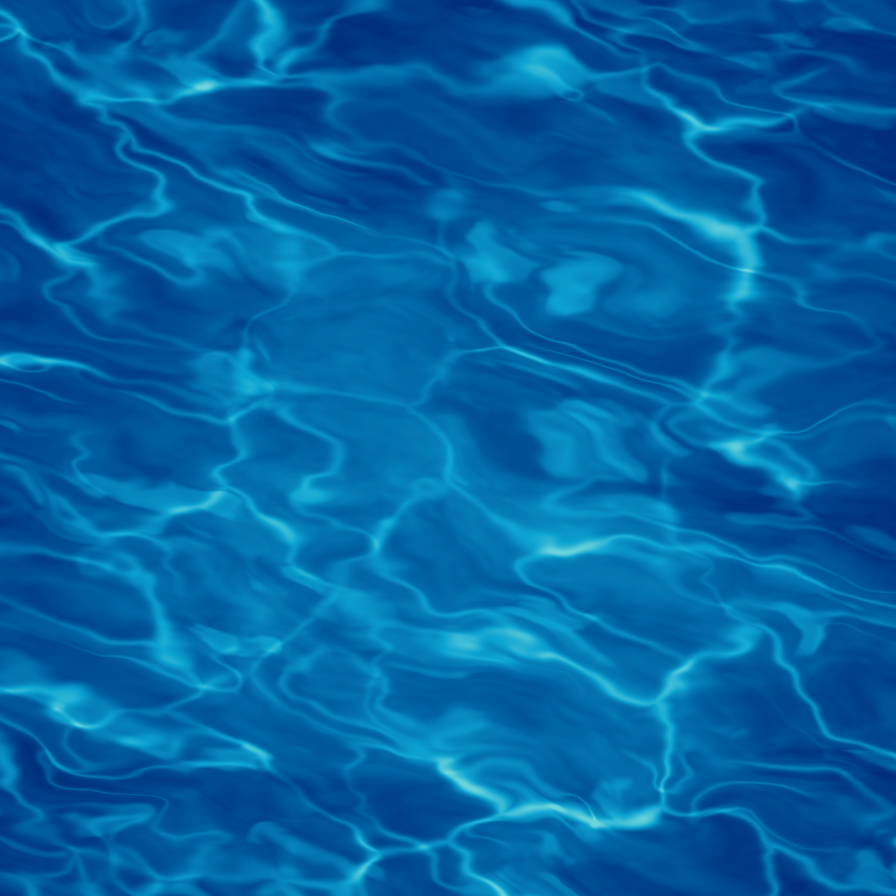
A WebGL 1 fragment shader for this texture:

```glsl
precision highp float;
// Sunlit pool water: a warped net of caustic light over rippled deep blue.
uniform vec2 u_resolution;

const vec3 DEEP = vec3(0.0, 0.18, 0.48);
const vec3 BLUE = vec3(0.0, 0.395, 0.64);
const vec3 CYAN = vec3(0.05, 0.64, 0.82);
const vec3 PALE = vec3(0.42, 0.83, 0.86);

float hash(vec2 p) {
  return fract(sin(dot(p, vec2(127.1, 311.7))) * 43758.5453);
}

vec2 hash2(vec2 p) {
  return vec2(hash(p), hash(p + 19.7));
}

float noise(vec2 p) {
  vec2 cell = floor(p);
  vec2 f = fract(p);
  f = f * f * f * (f * (f * 6.0 - 15.0) + 10.0);
  float low = mix(hash(cell), hash(cell + vec2(1.0, 0.0)), f.x);
  float high = mix(hash(cell + vec2(0.0, 1.0)), hash(cell + 1.0), f.x);
  return mix(low, high, f.y);
}

float fbm(vec2 p) {
  float sum = 0.0;
  float amplitude = 0.533;
  for (int i = 0; i < 4; i++) {
    sum += amplitude * noise(p);
    p = mat2(1.6, 0.5, -0.5, 1.6) * p + 7.3;
    amplitude *= 0.5;
  }
  return sum;
}

// Distance to the nearest border between jittered cells.
float cellEdge(vec2 p) {
  vec2 cell = floor(p);
  vec2 f = fract(p);
  vec2 nearCell = vec2(0.0);
  vec2 nearest = vec2(8.0);
  for (int y = -1; y <= 1; y++) {
    for (int x = -1; x <= 1; x++) {
      vec2 g = vec2(float(x), float(y));
      vec2 r = g + hash2(cell + g) - f;
      if (dot(r, r) < dot(nearest, nearest)) {
        nearest = r;
        nearCell = g;
      }
    }
  }
  float edge = 8.0;
  for (int y = -2; y <= 2; y++) {
    for (int x = -2; x <= 2; x++) {
      vec2 g = nearCell + vec2(float(x), float(y));
      vec2 r = g + hash2(cell + g) - f;
      vec2 gap = r - nearest;
      if (dot(gap, gap) > 0.0001) {
        edge = min(edge, dot(0.5 * (nearest + r), normalize(gap)));
      }
    }
  }
  return edge;
}

// Soft line of light that fades with distance.
float glowLine(float dist, float width) {
  float d = dist / width;
  return exp(-d * d);
}

// Thin looping thread along a contour of the noise.
float filament(vec2 p, float width) {
  float level = 0.7 * noise(p) + 0.3 * noise(p * 2.1 + 4.0);
  return glowLine(level - 0.5, width);
}

// Sway the surface, mostly sideways, and tilt it down to the right.
vec2 ripple(vec2 p) {
  float broad = noise(p * vec2(5.0, 8.0) + 3.0) - 0.5;
  float fine = noise(p * vec2(13.0, 30.0) + 9.0) - 0.5;
  float jag = noise(p * vec2(28.0, 65.0) + 17.0) - 0.5;
  float lift = fbm(p * vec2(7.0, 11.0) + 31.0) - 0.5;
  float sway = 0.15 * broad + 0.06 * fine + 0.022 * jag;
  return vec2(p.x + sway, p.y + 0.3 * p.x + 0.1 * lift);
}

vec3 waterColor(float tone) {
  vec3 color = mix(DEEP, BLUE, clamp(tone / 0.4, 0.0, 1.0));
  color = mix(color, CYAN, clamp((tone - 0.4) / 0.45, 0.0, 1.0));
  return mix(color, PALE, clamp((tone - 0.85) / 0.4, 0.0, 1.0));
}

void main() {
  vec2 p = gl_FragCoord.xy / u_resolution;
  vec2 q = ripple(p);

  // Broad light in the middle, with clouds and fine flat streaks.
  vec2 away = p - vec2(0.45, 0.42);
  float light = exp(-5.5 * dot(away, away));
  float clouds = fbm(q * vec2(5.0, 10.0) + 12.0) - 0.5;
  float streaks = fbm(q * vec2(17.0, 46.0) + 5.0) - 0.5;
  float grain = noise(p * vec2(70.0, 130.0)) - 0.5;
  float tone = 0.05 + 0.45 * light + 0.5 * clouds + 0.34 * streaks + 0.03 * grain;

  // Main net, swelling into bright patches.
  float patches = smoothstep(0.55, 0.85, noise(p * vec2(10.0, 22.0) + 21.0));
  float strength = 0.35 + 0.65 * smoothstep(0.25, 0.7, noise(p * 5.0 + 40.0));
  float edge = cellEdge(q * vec2(3.6, 6.2) + 2.0);
  float net = glowLine(edge, mix(0.029, 0.075, patches)) * strength;
  float halo = exp(-8.0 * edge) * strength;
  tone += net * (0.42 + 0.4 * patches * (0.4 + light)) + 0.12 * halo;

  // Fainter threads between the main lines.
  float wideMask = smoothstep(0.35, 0.7, noise(p * vec2(4.0, 6.0) + 60.0));
  float fineMask = smoothstep(0.4, 0.75, noise(p * vec2(6.0, 9.0) + 80.0));
  tone += 0.32 * wideMask * filament(q * vec2(4.0, 9.0) + 15.0, 0.028);
  tone += 0.27 * fineMask * filament(q * vec2(7.0, 18.0) + 50.0, 0.045);

  // Scattered short flecks of light.
  float fleck = fbm(q * vec2(11.0, 27.0) + 70.0);
  tone += 0.3 * smoothstep(0.62, 0.78, fleck);

  gl_FragColor = vec4(waterColor(tone), 1.0);
}
```
